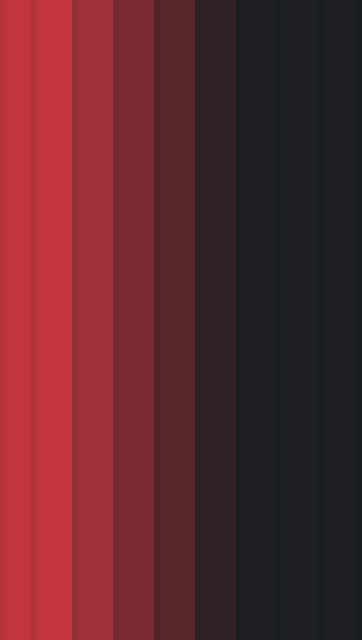
Write a Shadertoy shader that draws this background.

```glsl
// Vertical bands stepping from bright red on the left to near-black on the right.
// Each band takes one step of a clamped colour ramp, with a soft shadow
// along its left side and a faint shade at the canvas borders.

const vec3 RED = vec3(0.765, 0.208, 0.240);
const vec3 CHARCOAL = vec3(0.116, 0.122, 0.132);
const float BAND_WIDTH = 0.1130;     // fraction of canvas width
const float FIRST_SEAM = 0.0865;     // seam between the two brightest bands
const float RAMP_STEP = 0.218;       // share of red lost per band
const float SHADOW_WIDTH = 0.24;     // fraction of a band
const vec3 SHADOW_TINT = vec3(0.12, 0.05, 0.09);
const float BORDER_WIDTH = 0.03;
const float BORDER_SHADE = 0.08;

// Flat colour of a band; the first two bands share the full red.
vec3 bandColor(float index) {
    float darkness = clamp((index - 1.0) * RAMP_STEP, 0.0, 1.0);
    return mix(RED, CHARCOAL, darkness);
}

// Band colour with the soft shadow falling from its left seam.
vec3 shadedBand(float index, float local) {
    float shadow = 1.0 - smoothstep(0.0, SHADOW_WIDTH, local);
    return bandColor(index) * (1.0 - SHADOW_TINT * shadow);
}

void mainImage(out vec4 fragColor, in vec2 fragCoord) {
    vec2 uv = fragCoord / iResolution.xy;

    // Band index and position within the band
    float position = (uv.x - FIRST_SEAM) / BAND_WIDTH + 1.0;
    float index = floor(position);
    float local = position - index;

    // Blend across one pixel at each seam
    float pixel = 1.0 / (iResolution.x * BAND_WIDTH);
    float coverage = clamp(local / pixel + 0.5, 0.0, 1.0);
    float nextCoverage = clamp((local - 1.0) / pixel + 0.5, 0.0, 1.0);
    vec3 color = mix(shadedBand(index - 1.0, 1.0), shadedBand(index, local), coverage);
    color = mix(color, shadedBand(index + 1.0, 0.0), nextCoverage);

    // Faint shade at the left and right borders
    float borderDistance = min(uv.x, 1.0 - uv.x);
    color *= 1.0 - BORDER_SHADE * (1.0 - smoothstep(0.0, BORDER_WIDTH, borderDistance));

    fragColor = vec4(color, 1.0);
}
```
